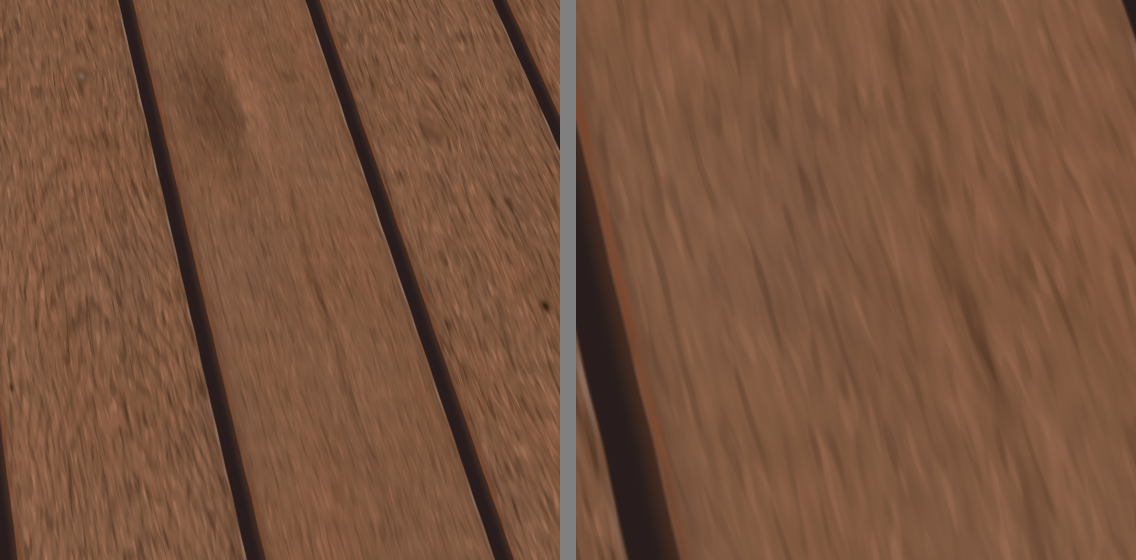
Left, the full canvas; right, a detail of the centre.
Reproduce this texture procedurally as a WebGL 2 fragment shader.

```glsl
#version 300 es
precision highp float;
// Dark wooden decking seen at a slant: boards converge upwards, split by black gaps.
// A projective map gives board coordinates; stretched gradient noise makes the fibres,
// and parabolic rings, streaks, stains and knots set the boards apart.
uniform vec2 u_resolution;
out vec4 fragColor;

vec2 gradient(vec2 cell) {
  float h = fract(sin(dot(cell, vec2(127.1, 311.7))) * 43758.5453);
  return vec2(cos(h * 6.2832), sin(h * 6.2832));
}

// Gradient noise, roughly -1 to 1
float noise(vec2 p) {
  vec2 i = floor(p), f = p - i;
  vec2 w = f * f * f * (f * (f * 6.0 - 15.0) + 10.0);
  float a = dot(gradient(i), f);
  float b = dot(gradient(i + vec2(1, 0)), f - vec2(1, 0));
  float c = dot(gradient(i + vec2(0, 1)), f - vec2(0, 1));
  float d = dot(gradient(i + vec2(1, 1)), f - vec2(1, 1));
  return 1.5 * mix(mix(a, b, w.x), mix(c, d, w.x), w.y);
}

// Soft spot with separate widths across and along the board
float spot(vec2 p, vec2 centre, vec2 size) {
  vec2 d = (p - centre) / size;
  return exp(-dot(d, d));
}

// Fibres: fine dashes and sparse pores over longer strands and broad bands
float fibres(vec2 q, float seed) {
  q += vec2(seed * 3.7, seed * 5.3);
  float fine = noise(q * vec2(70.0, 17.0));
  float strand = noise(q * vec2(38.0, 5.5) + 31.0);
  float band = noise(q * vec2(11.0, 1.3) + 57.0);
  float pores = smoothstep(0.2, 0.6, noise(q * vec2(54.0, 9.0) + 83.0));
  float glints = smoothstep(0.25, 0.65, noise(q * vec2(58.0, 12.0) + 119.0));
  return 0.20 * fine + 0.14 * strand + 0.11 * band - 0.30 * pores + 0.26 * glints;
}

// Long thin dark veins, broken along their length
float veins(vec2 q, float seed) {
  vec2 p = q + vec2(seed * 2.3, seed * 4.1);
  float line = 1.0 - smoothstep(0.0, 0.13, abs(noise(p * vec2(13.0, 0.9))));
  return line * smoothstep(-0.05, 0.45, noise(p * vec2(16.0, 4.0) + 45.0));
}

// Nested arches of a flat-sawn board
float arches(vec2 q) {
  float across = q.x - 0.53;
  float phase = 6.5 * (q.y - 5.0 * across * across);
  phase += 0.8 * noise(q * vec2(4.0, 2.0)) + 0.22 * noise(q * vec2(24.0, 5.0));
  float line = pow(0.5 + 0.5 * sin(6.2832 * phase), 3.0);
  float patchy = 0.6 + 0.8 * noise(q * vec2(9.0, 4.0) + 9.0);
  return (0.31 - line) * patchy * smoothstep(0.4, 1.0, q.y);
}

// Knots and nail holes: position across and along, radius, depth
const vec4 KNOTS[6] = vec4[6](
  vec4(-0.316, 0.39, 0.034, 0.6), vec4(1.477, 0.37, 0.030, 0.5),
  vec4(1.40, 0.65, 0.045, 0.25), vec4(1.58, 1.39, 0.016, 1.3),
  vec4(1.11, 1.46, 0.017, 0.6), vec4(-0.894, 1.69, 0.012, 0.9));

void main() {
  vec2 uv = gl_FragCoord.xy / u_resolution;

  // Board coordinates: x counts boards, y runs along them towards the viewer
  float down = 1.0 - uv.y;
  float scale = 0.334 + 0.109 * down;
  vec2 deck = vec2(uv.x - 0.224 - 0.234 * down, down) / scale;
  float board = floor(deck.x);
  float isLeft = float(board == -1.0), isMiddle = float(board == 0.0);

  // Knots darken the wood and push the grain aside
  float knots = 0.0, bend = 0.0;
  for (int i = 0; i < 6; i++) {
    vec4 k = KNOTS[i];
    vec2 d = (deck - k.xy) * vec2(1.0, 0.75);
    float r2 = dot(d, d) / (k.z * k.z);
    float paleCore = 0.9 * step(0.025, k.z) * exp(-5.0 * r2);
    knots += k.w * (paleCore - exp(-r2));
    bend += d.x * exp(-r2 / 7.0) * step(0.025, k.z);
  }
  vec2 q = vec2(fract(deck.x), deck.y);
  q.x += 0.02 * noise(deck * vec2(3.0, 2.2) + board * 8.0) - 0.6 * bend;

  // Tone from grain, large mottling and the marks of each board
  float tone = 0.50 + fibres(q, board) * mix(1.15, 0.68, isMiddle);
  tone -= 0.32 * veins(q, board) * mix(1.0, 0.35, isMiddle);
  tone += 0.08 * noise(deck * vec2(2.6, 1.7) + 4.0);
  tone += 0.06 * noise(deck * vec2(16.0, 9.0) + 21.0);
  tone += isLeft * (0.34 * arches(q) + 0.14 * spot(q, vec2(0.1, 1.6), vec2(0.16, 0.9)));

  float stainEdge = 1.0 - smoothstep(0.42, 0.46, q.x + 0.02 * noise(q * vec2(12.0, 14.0)));
  float stain = spot(q, vec2(0.34, 0.52), vec2(0.2, 0.27)) * stainEdge;
  float pale = spot(q, vec2(0.5, 0.52), vec2(0.09, 0.26)) * (1.0 - stainEdge);
  float streak = spot(q, vec2(0.57, 1.45), vec2(0.015, 0.42));
  float flank = spot(q, vec2(0.52, 1.3), vec2(0.025, 0.5))
              + spot(q, vec2(0.63, 1.35), vec2(0.03, 0.5));
  float broken = 0.8 + 0.8 * noise(q * vec2(30.0, 5.0));
  tone += isMiddle * (0.27 * pale - 0.45 * stain + (0.18 * flank - 0.46 * streak) * broken);
  tone += knots;

  vec3 wood = mix(vec3(0.39, 0.265, 0.185), vec3(0.605, 0.422, 0.315), clamp(tone, -0.9, 1.35));
  wood += vec3(0.008, -0.002, -0.009) * noise(deck * vec2(4.0, 2.0) + 13.0);
  wood = mix(wood, vec3(0.50, 0.43, 0.41), 0.7 * spot(deck, KNOTS[0].xy, vec2(0.016)));

  // Gap: signed distance across it, with a lit right side and a worn pale left rim
  float side = deck.x - round(deck.x) + 0.002 * noise(vec2(round(deck.x) * 7.0, deck.y * 9.0));
  float wear = noise(vec2(board * 5.0 + 2.3, deck.y * 9.0));
  float litEdge = smoothstep(0.034, 0.042, side) * (1.0 - smoothstep(0.046, 0.062, side));
  wood = mix(wood, vec3(0.55, 0.31, 0.19), litEdge * (0.55 + 0.45 * wear));
  float rim = smoothstep(-0.052, -0.045, side) * (1.0 - smoothstep(-0.042, -0.036, side));
  wood = mix(wood, vec3(0.62, 0.51, 0.45), rim * clamp(0.45 + 0.8 * wear, 0.0, 0.95));
  wood *= 1.0 - 0.12 * smoothstep(0.1, 0.04, abs(side));

  vec3 gap = mix(vec3(0.155, 0.115, 0.11), vec3(0.26, 0.165, 0.125), smoothstep(0.0, 0.038, side));
  float inGap = 1.0 - smoothstep(0.034, 0.042, abs(side));
  fragColor = vec4(mix(wood, gap, inGap), 1.0);
}
```
